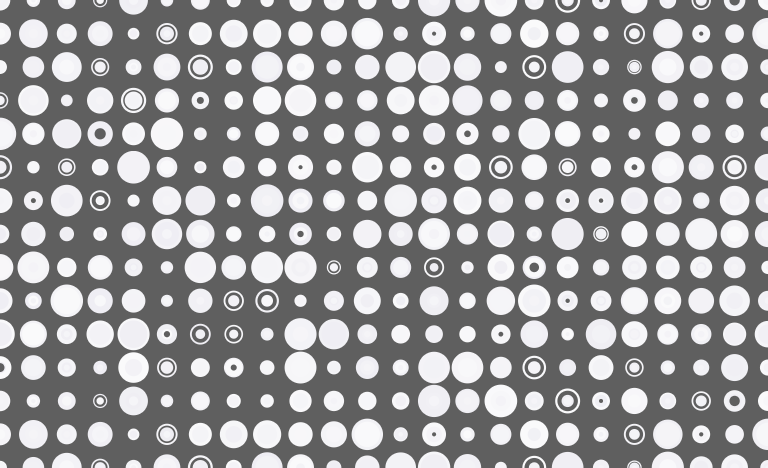
Give the GLSL for this pattern, as a Shadertoy shader.

```glsl
#define COLUMNS 23.0
#define ROW_PERIOD 12.0
#define RADIUS_MIN 0.17
#define RADIUS_MAX 0.49
#define RING_SHARE 0.08
#define DOT_SHARE 0.07
#define GROUND vec3(0.372)
#define WHITE vec3(0.98, 0.98, 0.984)
#define LAVENDER vec3(0.936, 0.932, 0.954)

// Integer hash: four independent values in 0..1 per cell and seed
vec4 hash4(vec2 cell, uint seed) {
    uvec4 v = uvec4(uint(cell.x), uint(cell.y), seed, 7u);
    v = v * 1664525u + 1013904223u;
    for (int i = 0; i < 2; i++) {
        v += v.yzxy * v.wxyz;
        v ^= v >> 16u;
    }
    return vec4(v >> 8u) / 16777216.0;
}

// Antialiased disc coverage
float disc(float dist, float radius, float pixel) {
    return clamp((radius - dist) / pixel + 0.5, 0.0, 1.0);
}

void mainImage(out vec4 fragColor, in vec2 fragCoord) {
    // Square grid with discs centred on the integers
    float pixel = COLUMNS / iResolution.x;
    vec2 p = vec2(fragCoord.x, fragCoord.y - 0.5 * iResolution.y) * pixel;
    vec2 cell = floor(p + 0.5);
    float dist = length(p - cell);
    cell.y = mod(cell.y, ROW_PERIOD);

    vec4 shape = hash4(cell, 3u);
    vec4 tone = hash4(cell, 11u);
    bool isRing = shape.x < RING_SHARE;
    bool isDot = !isRing && shape.x < RING_SHARE + DOT_SHARE;

    float radius = mix(RADIUS_MIN, RADIUS_MAX, shape.y);
    if (isRing) radius = mix(0.21, 0.38, shape.y);
    if (isDot) radius = mix(0.26, 0.38, shape.y);

    // Faint concentric tints
    vec3 paint = mix(LAVENDER, WHITE, tone.x);
    vec3 innerPaint = mix(LAVENDER, WHITE, tone.y);
    float innerRadius = radius * mix(0.45, 0.88, tone.z);
    paint = mix(paint, innerPaint, disc(dist, innerRadius, pixel));
    float core = disc(dist, radius * 0.32, pixel) * step(0.6, tone.w);
    paint = mix(paint, mix(WHITE, LAVENDER, tone.y), 0.6 * core);

    // Cut a ring-shaped gap or a central hole
    float cover = disc(dist, radius, pixel);
    if (isRing) {
        float gapOuter = disc(dist, radius * 0.82, pixel);
        float gapInner = disc(dist, radius * mix(0.42, 0.74, shape.z), pixel);
        cover *= 1.0 - gapOuter + gapInner;
    }
    if (isDot) {
        float hole = mix(0.06, 0.17, shape.z * shape.z);
        cover *= 1.0 - disc(dist, hole, pixel);
    }

    fragColor = vec4(mix(GROUND, paint, cover), 1.0);
}
```
